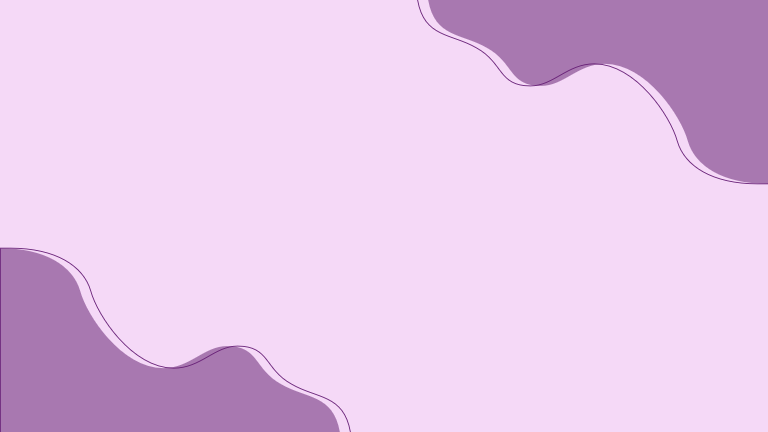
Write a WebGL 1 fragment shader that draws this background.

```glsl
precision highp float;
// Pale lilac background with two opposite wavy purple corners, each traced by a thin offset line.

uniform vec2 u_resolution;

// Folds one straight piece into the distance and the below-the-curve flag.
void addPiece(vec2 p, vec2 a, vec2 b, inout float dist, inout float side) {
  vec2 ap = p - a, ab = b - a;
  dist = min(dist, length(ap - ab * clamp(dot(ap, ab) / dot(ab, ab), 0.0, 1.0)));
  if (p.x >= a.x && p.x < b.x && ab.x * ap.y < ab.y * ap.x) side = -1.0;
}

// Cubic Bezier curve from a to d, split into short pieces.
void addCurve(vec2 p, vec2 a, vec2 b, vec2 c, vec2 d, inout float dist, inout float side) {
  vec2 from = a;
  for (int i = 1; i <= 16; i++) {
    float t = float(i) / 16.0, s = 1.0 - t;
    vec2 to = s * s * s * a + 3.0 * s * t * (s * b + t * c) + t * t * t * d;
    addPiece(p, from, to, dist, side);
    from = to;
  }
}

// Signed distance to the wavy corner shape, negative inside.
float waveDistance(vec2 p) {
  float dist = 100.0, side = 1.0;
  vec2 start = vec2(0.0, 3.83), slope = vec2(1.67, 2.94), dip = vec2(3.4, 1.33);
  vec2 crest = vec2(4.73, 1.79), shelf = vec2(5.85, 1.0), foot = vec2(7.08, 0.0);
  addPiece(p, start - vec2(1.0, 0.0), start, dist, side);
  addCurve(p, start, vec2(0.94, 3.83), vec2(1.52, 3.46), slope, dist, side);
  addCurve(p, slope, vec2(1.81, 2.42), vec2(2.54, 1.33), dip, dist, side);
  addCurve(p, dip, vec2(3.96, 1.33), vec2(4.25, 1.79), crest, dist, side);
  addCurve(p, crest, vec2(5.4, 1.79), vec2(5.29, 1.31), shelf, dist, side);
  addCurve(p, shelf, vec2(6.38, 0.69), vec2(6.94, 0.79), foot, dist, side);
  addPiece(p, foot, foot + vec2(0.08, -0.5), dist, side);
  return dist * side;
}

// Smoothed coverage of the region where the distance is negative.
float coverage(float dist, float pixel) {
  return clamp(0.5 - dist / pixel, 0.0, 1.0);
}

void main() {
  // The canvas spans 16 by 9 units.
  vec2 canvas = vec2(16.0, 9.0);
  vec2 p = gl_FragCoord.xy / u_resolution * canvas;
  float pixel = canvas.y / u_resolution.y;

  // A half turn maps the upper right corner onto the lower left one.
  bool upperRight = p.x / canvas.x + p.y / canvas.y > 1.0;
  vec2 q = upperRight ? canvas - p : p;

  vec3 lilac = vec3(0.96, 0.85, 0.97);
  vec3 purple = vec3(0.66, 0.47, 0.69);
  vec3 ink = vec3(0.4, 0.12, 0.46);
  vec3 color = mix(lilac, purple, coverage(waveDistance(q), pixel));

  // Thin outline, shifted sideways from the filled shape.
  float halfWidth = 0.009;
  float outline = abs(waveDistance(q - vec2(0.22, 0.0)));
  float line = coverage(outline - halfWidth, pixel) - coverage(outline + halfWidth, pixel);

  // The lower outline continues down the left border.
  if (!upperRight && p.y < 3.83) line = max(line, coverage(p.x - 0.016, pixel));

  gl_FragColor = vec4(mix(color, ink, line), 1.0);
}
```
